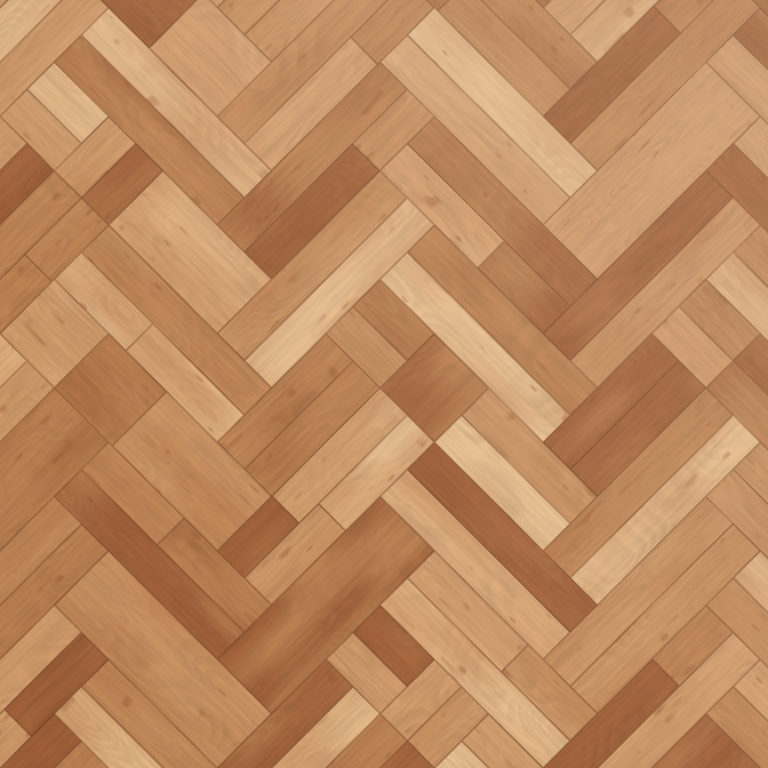
Give the GLSL for this texture, as a three.js fragment shader.

```glsl
varying vec2 vUv;

float hash(vec2 p) {
  return fract(sin(dot(p, vec2(127.1, 311.7))) * 43758.55);
}

float noise(vec2 p) {
  vec2 i = floor(p), f = fract(p);
  f = f * f * (3.0 - 2.0 * f);
  return mix(mix(hash(i), hash(i + vec2(1, 0)), f.x),
             mix(hash(i + vec2(0, 1)), hash(i + vec2(1, 1)), f.x), f.y);
}

vec3 woodColor(float tone) {
  vec3 dark = vec3(0.62, 0.38, 0.23);
  vec3 tan1 = vec3(0.73, 0.51, 0.33);
  vec3 tan2 = vec3(0.81, 0.61, 0.43);
  vec3 pale = vec3(0.89, 0.74, 0.56);
  vec3 color = mix(dark, tan1, smoothstep(0.0, 0.3, tone));
  color = mix(color, tan2, smoothstep(0.25, 0.75, tone));
  return mix(color, pale, smoothstep(0.75, 1.05, tone));
}

// q.x runs along the plank, q.y across it
vec3 plank(vec2 q, vec2 size, vec2 seed) {
  vec2 g = q + 40.0 * vec2(hash(seed + 3.1), hash(seed + 5.7));
  float tone = hash(seed) + 0.22 * (noise(g * vec2(1.1, 3.0)) - 0.5);
  vec3 color = woodColor(tone);

  // Arched growth rings, straight streaks and fine fibres
  float rings = fract(noise(g * vec2(0.9, 3.5)) * 8.0);
  rings = smoothstep(0.0, 0.75, rings) * smoothstep(1.0, 0.8, rings);
  color *= 1.0 - 0.055 * rings * noise(g * vec2(1.5, 4.0) + 9.0);
  color *= 1.0 + 0.07 * (noise(g * vec2(1.6, 26.0)) - 0.5);
  color *= 1.0 + 0.05 * (noise(g * vec2(7.0, 85.0)) - 0.5);

  // Sparse dark flecks
  float fleck = smoothstep(0.86, 0.98, noise(g * vec2(3.5, 11.0) + 17.0));
  color = mix(color, vec3(0.56, 0.32, 0.18), 0.35 * fleck);

  // Thin seam, uneven in strength
  vec2 d = min(q, size - q);
  float seam = 1.0 - smoothstep(0.004, 0.016, min(d.x, d.y));
  float wear = 0.25 + 0.45 * noise(g * 2.0 + 31.0);
  return mix(color, vec3(0.43, 0.25, 0.15), seam * wear);
}

vec3 parquet(vec2 uv) {
  // Herringbone of 3 by 1 blocks, turned by 45 degrees
  vec2 p = vec2(uv.x + uv.y, uv.y - uv.x) * 7.071;
  vec2 cell = floor(p), f = fract(p);
  float k = mod(cell.x - cell.y + 1.0, 6.0);
  vec2 q, seed;
  if (k < 2.5) {
    q = vec2(k + f.x, f.y);
    seed = cell - vec2(k, 0.0);
  } else {
    q = vec2(5.0 - k + f.y, f.x);
    seed = cell - vec2(0.0, 5.0 - k) + 57.3;
  }
  vec2 size = vec2(3.0, 1.0);

  // Some blocks end in a square laid crosswise
  if (hash(seed + 0.7) < 0.28) {
    size.x = 2.0;
    if (q.x > 2.0) {
      q = vec2(q.y, q.x - 2.0);
      size.x = 1.0;
      seed += 11.3;
    }
  }

  // Most blocks hold two narrow planks
  if (hash(seed + 1.9) > 0.14) {
    seed += 23.7 * step(0.5, q.y);
    q.y = mod(q.y, 0.5);
    size.y = 0.5;
  }

  // Some long planks are cut in two
  if (size.x > 2.5 && hash(seed + 2.3) < 0.28) {
    float cut = mix(0.9, 2.1, hash(seed + 4.4));
    if (q.x > cut) {
      q.x -= cut;
      size.x -= cut;
      seed += 37.9;
    } else {
      size.x = cut;
    }
  }
  return plank(q, size, seed);
}

void main() {
  // Four samples smooth the plank edges
  vec3 color = vec3(0.0);
  for (int i = 0; i < 4; i++) {
    vec2 corner = vec2(mod(float(i), 2.0), floor(float(i) / 2.0)) - 0.5;
    color += 0.25 * parquet(vUv + corner * 0.001);
  }

  // Cool light from the upper right, warm shade at the lower left
  float light = smoothstep(0.6, 2.0, vUv.x + vUv.y);
  color = mix(color, vec3(0.86, 0.74, 0.64), 0.22 * light);
  color *= mix(vec3(0.98, 0.96, 0.93), vec3(1.01), smoothstep(0.0, 0.9, vUv.x + 0.5 * vUv.y));
  gl_FragColor = vec4(color, 1.0);
}
```
